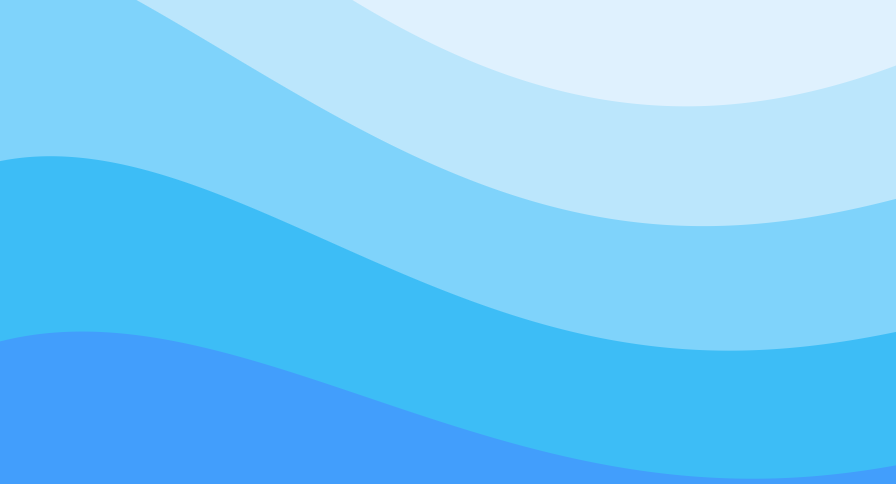
Reproduce this background procedurally as a WebGL 2 fragment shader.

```glsl
#version 300 es
precision highp float;
// Stacked flat blue waves, falling from the left into a broad trough at the right.

#define SKY   vec3(0.875, 0.945, 0.996)
#define MIST  vec3(0.733, 0.902, 0.988)
#define PALE  vec3(0.498, 0.828, 0.984)
#define AZURE vec3(0.239, 0.741, 0.965)
#define DEEP  vec3(0.257, 0.620, 0.988)
#define RISE  1.864   // vertical scale of every wave
#define EDGE  1.0     // edge softness in pixels

uniform vec2 u_resolution;
out vec4 fragColor;

// Coverage below a quartic swell: trough position, then its quadratic,
// cubic and quartic bending, measured from the trough.
float wave(vec2 p, vec2 trough, vec3 bend) {
    float u = p.x - trough.x;
    float height = trough.y + RISE * u * u * (bend.x + u * (bend.y + u * bend.z));
    float slope = RISE * u * (2.0 * bend.x + u * (3.0 * bend.y + u * 4.0 * bend.z));

    // Distance to the curve in pixels, corrected for its slope
    float steep = slope * u_resolution.y / u_resolution.x;
    float dist = (height - p.y) * u_resolution.y / sqrt(1.0 + steep * steep);
    return clamp(dist / EDGE + 0.5, 0.0, 1.0);
}

void main() {
    vec2 p = gl_FragCoord.xy / u_resolution;

    // Layers from back to front
    vec3 color = SKY;
    color = mix(color, MIST,  wave(p, vec2(0.7656, 0.7803), vec3(0.870, -0.100, -0.410)));
    color = mix(color, PALE,  wave(p, vec2(0.7852, 0.5328), vec3(0.737, -0.240, -0.657)));
    color = mix(color, AZURE, wave(p, vec2(0.8138, 0.2755), vec3(0.668, -0.220, -0.800)));
    color = mix(color, DEEP,  wave(p, vec2(0.8398, 0.0109), vec3(0.590, 0.019, -0.508)));

    fragColor = vec4(color, 1.0);
}
```
